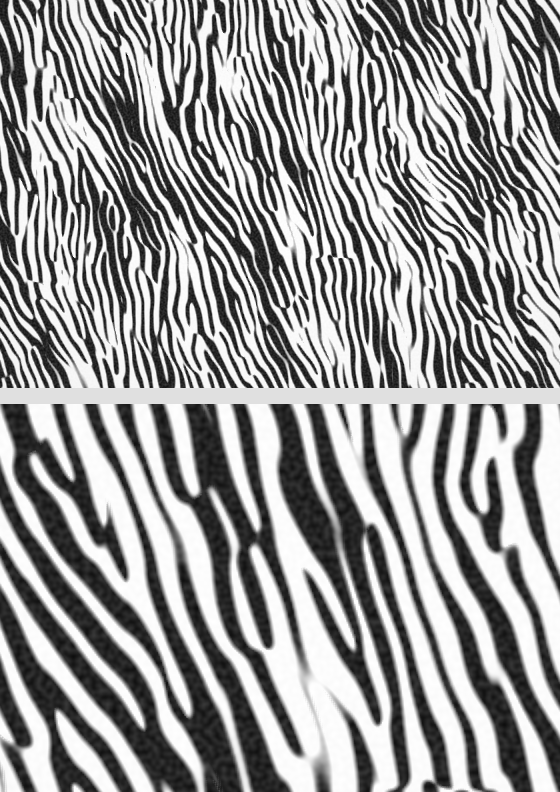
Top, the full canvas; bottom, a detail of the centre.
This pattern is drawn by a Shadertoy shader. Its source:

```glsl
#define STRIPES 36.0            // stripes per canvas height
#define LEAN 0.33               // mean tilt from vertical, radians
#define BEND 0.95               // slow change of the tilt
#define SCATTER 0.17            // tilt spread between neighbouring kernels
#define CELL vec2(0.046, 0.24)  // kernel reach across and along a stripe
#define WOBBLE 0.012            // hand-drawn waver of the outlines
#define SWELL 1.5               // variation of stripe thickness
#define BIAS -0.1               // balance of ink against cloth
#define EDGE 0.0031             // half width of the soft edge
#define INK 0.14
#define CLOTH 0.98
#define GRAIN 0.13

const float TAU = 6.28319;

vec3 hash3(vec2 p) {
    vec3 q = fract(p.xyx * vec3(0.1031, 0.1030, 0.0973));
    q += dot(q, q.yxz + 33.33);
    return fract((q.xxy + q.yzz) * q.zyx);
}

float gradientDot(vec2 corner, vec2 offset) {
    float angle = TAU * hash3(corner).x;
    return dot(vec2(cos(angle), sin(angle)), offset);
}

float gradientNoise(vec2 p) {
    vec2 i = floor(p), f = p - i;
    vec2 u = f * f * f * (f * (f * 6.0 - 15.0) + 10.0);
    vec2 e = vec2(1.0, 0.0);
    float low = mix(gradientDot(i, f), gradientDot(i + e, f - e), u.x);
    float high = mix(gradientDot(i + e.yx, f - e.yx),
                     gradientDot(i + e.xx, f - e.xx), u.x);
    return mix(low, high, u.y);
}

// Axes across and along the mean stripe direction
vec2 toStripeAxes(vec2 p) {
    float c = cos(LEAN), s = sin(LEAN);
    return vec2(c * p.x + s * p.y, c * p.y - s * p.x);
}

// Sum of oriented wave packets; its phase forms stripes that fork and taper.
vec2 stripeField(vec2 axes) {
    vec2 q = axes / CELL;
    vec2 home = floor(q), sum = vec2(0.0);
    for (int y = -1; y <= 1; y++)
    for (int x = -1; x <= 1; x++)
    for (int k = 0; k < 3; k++) {
        vec2 cell = home + vec2(x, y);
        vec2 seed = cell + 57.0 * float(k);
        vec3 rnd = hash3(seed + 11.5);
        vec2 center = cell + rnd.xy;
        vec2 offset = q - center;
        float envelope = max(0.0, 1.0 - dot(offset, offset));
        if (envelope <= 0.0) continue;
        // Tilt relative to the mean lean, and local stripe spacing
        float tilt = BEND * gradientNoise(center * CELL * 3.2 + 7.3)
                   + SCATTER * (hash3(seed + 83.7).x - 0.5) * 2.0;
        float density = STRIPES * (1.0 + 0.5 * gradientNoise(center * CELL * 5.0 + 31.0));
        float across = dot(offset * CELL, vec2(cos(tilt), sin(tilt)));
        float phase = TAU * (density * across + rnd.z);
        sum += envelope * envelope * envelope * vec2(cos(phase), sin(phase));
    }
    return sum;
}

void mainImage(out vec4 fragColor, in vec2 fragCoord) {
    vec2 p = fragCoord / iResolution.y;

    // Waver of the drawn lines
    vec2 warped = p + WOBBLE * vec2(gradientNoise(p * 11.0),
                                    gradientNoise(p * 11.0 + 40.0));
    vec2 axes = toStripeAxes(warped);
    vec2 field = stripeField(axes);

    // Long swellings thin the stripes to points or merge them into blots
    float swelling = gradientNoise(axes * vec2(17.0, 4.5) + 20.0)
                   + 0.5 * gradientNoise(axes * vec2(5.0, 2.0) + 60.0);
    float level = field.x / (length(field) + 0.2) + BIAS + SWELL * swelling;

    // Distance to the outline in canvas heights
    float slope = length(vec2(dFdx(level), dFdy(level))) * iResolution.y;
    float outline = level / max(slope, 2.8 * STRIPES);
    float soft = max(EDGE, 0.75 / iResolution.y);
    float ink = smoothstep(-soft, soft, outline);

    // Woven grain and gentle fall-off toward the borders
    float grain = gradientNoise(p * 170.0) * GRAIN;
    vec2 fromCenter = fragCoord / iResolution.xy - 0.5;
    float cloth = CLOTH + 0.01 - 0.07 * dot(fromCenter, fromCenter) + 0.15 * grain;
    fragColor = vec4(vec3(mix(cloth, INK + grain, ink)), 1.0);
}
```
